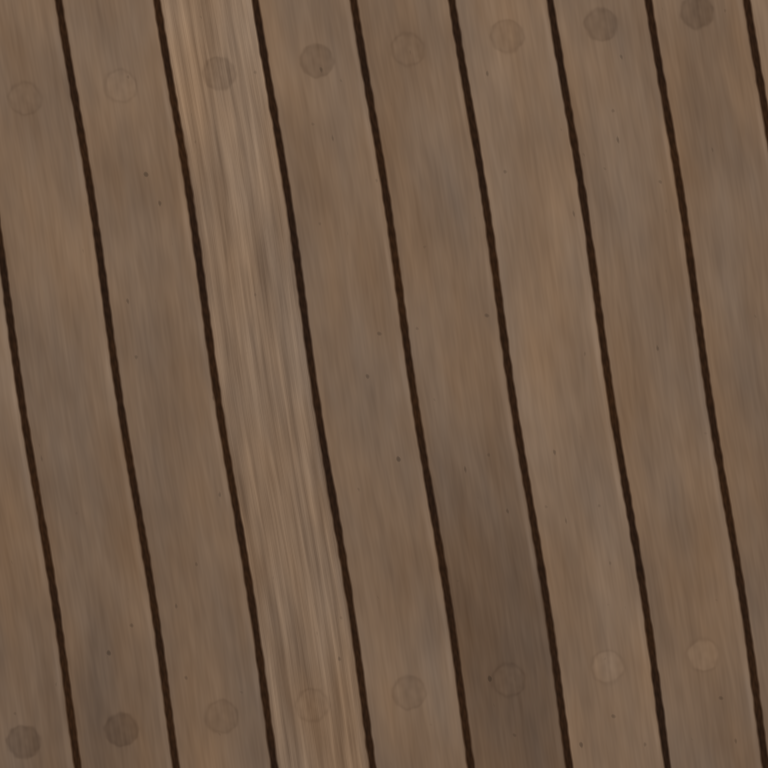
Reproduce this texture procedurally as a Shadertoy shader.

```glsl
const float PITCH = 0.128;          // horizontal plank spacing
const float LEAN = 0.153;           // sideways drift of the seams per unit height
const float SEAM_HALF_WIDTH = 0.0047;
const float PLUG_RADIUS = 0.021;
const float PLUG_SPACING = 0.838;

const vec3 DARK_WOOD = vec3(0.36, 0.285, 0.225);
const vec3 PALE_WOOD = vec3(0.54, 0.445, 0.36);
const vec3 SEAM_BROWN = vec3(0.19, 0.12, 0.07);
const vec3 SEAM_BLACK = vec3(0.13, 0.09, 0.07);

float hash(vec2 p) {
    return fract(sin(dot(p, vec2(127.1, 311.7))) * 4375.85);
}

vec2 gradient(vec2 cell) {
    float angle = 6.2832 * hash(cell);
    return vec2(cos(angle), sin(angle));
}

float gradientNoise(vec2 p) {
    vec2 cell = floor(p), f = fract(p);
    vec2 u = f * f * f * (f * (f * 6.0 - 15.0) + 10.0);
    vec2 e = vec2(0.0, 1.0);
    float low = mix(dot(gradient(cell), f),
                    dot(gradient(cell + e.yx), f - e.yx), u.x);
    float high = mix(dot(gradient(cell + e.xy), f - e.xy),
                     dot(gradient(cell + e.yy), f - e.yy), u.x);
    return mix(low, high, u.y);
}

float fbm(vec2 p) {
    float sum = 0.0, amplitude = 1.0;
    for (int i = 0; i < 4; i++) {
        sum += amplitude * gradientNoise(p);
        p = p * 2.03 + 11.7;
        amplitude *= 0.5;
    }
    return sum;
}

// Position measured in planks; whole numbers fall on the seams
float plankCoordinate(vec2 uv) {
    float bend = 0.0018 * cos((uv.y - 0.74) * 12.0);
    return (uv.x - 0.078 - LEAN * (1.0 - uv.y) - bend) / PITCH;
}

// Tone of the boards: 0 is dark, 1 is pale
float woodTone(vec2 uv, float across, float id) {
    vec2 shift = vec2(id * 17.3, id * 7.9);
    float tone = 0.59 + 0.09 * cos(2.0944 * (id - 1.0));
    tone += 0.08 * (hash(vec2(id, 4.0)) - 0.5) + 0.12 * (uv.y - 0.5);
    tone += 0.25 * fbm(vec2(across * 1.5, uv.y * 5.0) + shift);
    tone += 0.13 * fbm(vec2(across * 9.0, uv.y * 7.0) + shift);
    tone += 0.13 * gradientNoise(vec2(across * 32.0, uv.y * 22.0) + shift);

    // Weathered streaks on one board, shaded foot on another
    float weathered = 1.0 - step(0.5, abs(id - 1.0));
    float streaks = fbm(vec2(across * 13.0, uv.y * 3.5) + shift);
    tone += weathered * (0.55 * streaks + 0.22 * smoothstep(0.55, 1.0, uv.y));
    float shaded = 1.0 - step(0.5, abs(id - 3.0));
    tone -= shaded * 0.36 * smoothstep(0.48, 0.2, uv.y);

    // Grime in the lower left corner
    return tone - 0.3 * smoothstep(0.5, 0.0, length(uv * vec2(1.5, 0.9)));
}

// Plug tint, negative for dark and positive for pale
float plugTone(vec2 uv, float across, float id, float pixel) {
    float along = uv.y - 0.128 * uv.x - 0.03;
    float row = round(along / PLUG_SPACING);
    vec2 offset = vec2((fract(across) - 0.5) * PITCH, along - row * PLUG_SPACING);
    offset.x += 0.008 * (hash(vec2(id, row + 31.0)) - 0.5);
    float radius = length(offset) + 0.003 * gradientNoise(offset * 90.0 + id);
    float disc = 1.0 - smoothstep(-0.0025 - pixel, 0.0025 + pixel, radius - PLUG_RADIUS);
    float rim = exp(-pow((radius - PLUG_RADIUS) / 0.0025, 2.0));
    float tint = hash(vec2(id * 3.1, row + 9.0)) - 0.58;
    return disc * (0.5 * tint + 0.15 * gradientNoise(offset * 110.0)) - 0.13 * rim;
}

// Coverage of the caulked seam
float seamMask(float side, float roughness, float pixel) {
    float edge = abs(side) - SEAM_HALF_WIDTH - 0.0012 * roughness;
    return 1.0 - smoothstep(-0.0012 - pixel, 0.0012 + pixel, edge);
}

void mainImage(out vec4 fragColor, in vec2 fragCoord) {
    vec2 uv = fragCoord / iResolution.xy;
    float pixel = 0.7 / iResolution.y;
    float across = plankCoordinate(uv);
    float id = floor(across);
    float side = (across - round(across)) * PITCH;

    // Boards and plugs
    float tone = woodTone(uv, across, id) + plugTone(uv, across, id, pixel);
    vec3 color = mix(DARK_WOOD, PALE_WOOD, clamp(tone, -0.3, 1.3));
    float warmth = fbm(vec2(across * 1.8, uv.y * 4.0) + id * 5.3);
    color += vec3(0.018, 0.0, -0.018) * warmth;

    // Small dark flecks
    float fleck = gradientNoise(vec2(across * 11.0, uv.y * 55.0) + id * 3.7);
    color *= 1.0 - 0.22 * smoothstep(0.5, 0.68, fleck);

    // Rubbed board edges beside the seams
    float rub = exp(-pow((side + 0.0095) / 0.0035, 2.0));
    color += 0.045 * rub * (0.5 + gradientNoise(vec2(round(across) * 9.1, uv.y * 12.0)));

    // Seams
    float roughness = gradientNoise(vec2(round(across) * 5.7, uv.y * 60.0));
    float soot = 0.5 + fbm(vec2(round(across) * 3.3, uv.y * 7.0));
    vec3 seamColor = mix(SEAM_BROWN, SEAM_BLACK, clamp(soot, 0.0, 1.0) * 0.6);
    seamColor *= 1.0 + 0.25 * gradientNoise(vec2(side * 300.0, uv.y * 110.0));
    color = mix(color, seamColor, seamMask(side, roughness, pixel));

    fragColor = vec4(color, 1.0);
}
```
